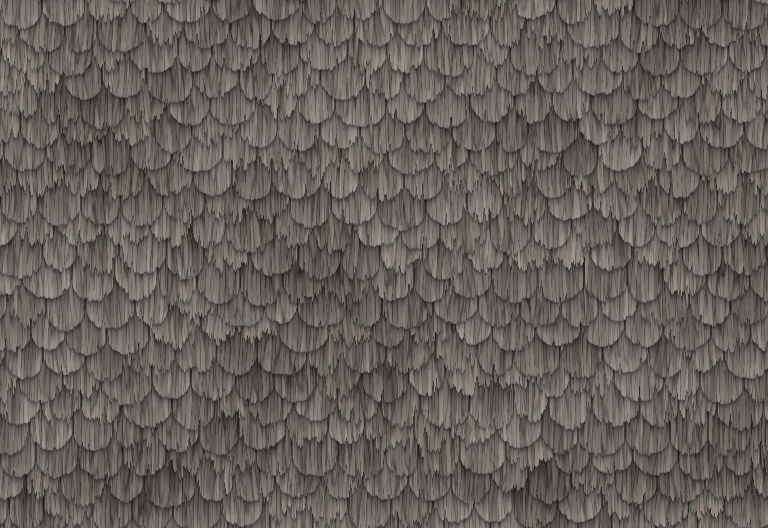
A Shadertoy shader for this texture:

```glsl
const vec2 REPEATS = vec2(18.0, 21.0);
const float SCALLOP_DEPTH = 0.84;
const vec3 DARK_WOOD = vec3(0.16, 0.14, 0.12);
const vec3 SILVER_WOOD = vec3(0.60, 0.58, 0.555);
const vec3 RUST_WOOD = vec3(0.51, 0.43, 0.37);

vec2 hash22(vec2 p) {
    vec3 q = fract(p.xyx * vec3(0.1031, 0.1030, 0.0973));
    q += dot(q, q.yzx + 33.33);
    return fract((q.xx + q.yz) * q.zy);
}

// Gap between the two nearest cells, and a random value of the nearest
vec2 cellular(vec2 p) {
    vec2 cell = floor(p);
    float nearest = 9.0, second = 9.0, value = 0.0;
    for (int j = -1; j <= 1; j++) {
        for (int i = -1; i <= 1; i++) {
            vec2 neighbour = cell + vec2(i, j);
            vec2 seed = hash22(neighbour);
            float dist = length(neighbour + seed - p);
            if (dist < nearest) {
                second = nearest;
                nearest = dist;
                value = fract(seed.x * 7.3 + seed.y * 3.1);
            } else {
                second = min(second, dist);
            }
        }
    }
    return vec2(second - nearest, value);
}

float layeredSines(vec2 p) {
    float sum = 0.0, amplitude = 0.5;
    for (int i = 0; i < 4; i++) {
        sum += amplitude * sin(p.x + 1.7 * sin(p.y));
        p = mat2(1.3, 1.1, -1.1, 1.3) * p + 2.4;
        amplitude *= 0.55;
    }
    return sum;
}

float sideEdge(float column, float row) {
    return column + 0.26 * (hash22(vec2(column, row) + 61.0).x - 0.5);
}

// Height of the splintered ends above the smooth scallop, with deep splits
float splinters(float x, float row, float wear) {
    float fibre = x * 11.0 + 0.4 * sin(x * 9.0 + row);
    vec2 random = hash22(vec2(floor(fibre), row + 17.0));
    float point = abs(fract(fibre) - 0.5);
    float split = smoothstep(0.80, 1.0, random.y) * max(0.0, 1.0 - 2.4 * point);
    return wear * (random.x * random.x + 0.6 * point) + 0.6 * split;
}

vec3 woodColor(vec2 p, vec2 id, float height, float weather) {
    vec2 grainPos = vec2(p.x + 0.02 * sin(p.y * 2.0 + id.x * 6.3), p.y);
    vec2 fibre = cellular(grainPos * vec2(10.0, 0.32) + id * 40.0);
    vec2 grain = cellular(grainPos * vec2(21.0, 0.8) + id * 70.0);
    float tone = 0.67 + 0.15 * (id.x - 0.5) + 0.09 * weather;
    tone += 0.26 * (fibre.y - 0.5) + 0.22 * (grain.y - 0.5);
    tone -= 0.26 * (1.0 - smoothstep(0.0, 0.24, fibre.x));
    tone += 0.10 * (1.0 - smoothstep(0.1, 0.7, height));
    tone -= 0.12 * smoothstep(0.6, 1.5, height);
    vec3 color = mix(DARK_WOOD, SILVER_WOOD, clamp(tone, 0.0, 1.15));
    float rust = smoothstep(0.65, 1.0, fibre.y) * smoothstep(0.3, 1.0, id.y);
    return mix(color, RUST_WOOD * (0.45 + 0.8 * tone), 0.4 * rust);
}

// Lays one course of shingles over the colour below it
vec3 layCourse(vec3 below, vec2 p, float row, float pixel, float weather) {
    float x = p.x + 0.5 * mod(row, 2.0) + 0.24 * (hash22(vec2(row, 5.0)).x - 0.5);
    float column = floor(x);
    column += step(sideEdge(column + 1.0, row), x) - step(x, sideEdge(column, row));
    float left = sideEdge(column, row), right = sideEdge(column + 1.0, row);
    float side = clamp((2.0 * x - left - right) / (right - left), -1.0, 1.0);
    vec2 id = hash22(vec2(column, row));

    // Rounded lower end with uneven wear
    float wear = mix(0.12, 0.62, smoothstep(0.5, 1.0, id.y));
    float scallop = SCALLOP_DEPTH * (1.0 - sqrt(1.0 - side * side));
    float tip = row + 0.34 * (id.x - 0.5) + scallop + splinters(x, row, wear);
    float height = p.y - tip;

    // Shadow cast downward, then wood with a faint rim and side gaps
    below *= 1.0 - 0.45 * exp(-max(-height, 0.0) * 7.5);
    vec3 wood = woodColor(vec2(x, p.y), id, height, weather);
    wood *= mix(0.82, 1.0, smoothstep(0.0, 0.07, height));
    float gapDistance = (1.0 - abs(side)) * 0.5 * (right - left);
    wood *= mix(0.45, 1.0, smoothstep(0.005, 0.04, gapDistance));
    float softness = pixel * (1.0 + 2.0 * pow(abs(side), 4.0));
    return mix(below, wood, smoothstep(-softness, softness, height));
}

void mainImage(out vec4 fragColor, in vec2 fragCoord) {
    vec2 uv = fragCoord / iResolution.xy;
    vec2 p = uv * REPEATS;
    float pixel = 0.7 * REPEATS.y / iResolution.y;

    // Sagging courses and broad weathering
    p.y += 0.13 * layeredSines(p * 0.35);
    float weather = layeredSines(p * vec2(0.55, 0.4) + 8.0);
    float dampBand = smoothstep(0.03, 0.09, uv.y) * (1.0 - smoothstep(0.11, 0.2, uv.y));
    weather += 0.6 * (1.0 - smoothstep(0.0, 0.06, uv.y)) - 0.7 * dampBand;

    vec3 color = DARK_WOOD;
    float baseRow = floor(p.y);
    for (int i = -3; i <= 1; i++) {
        color = layCourse(color, p, baseRow + float(i), pixel, weather);
    }
    fragColor = vec4(color, 1.0);
}
```
